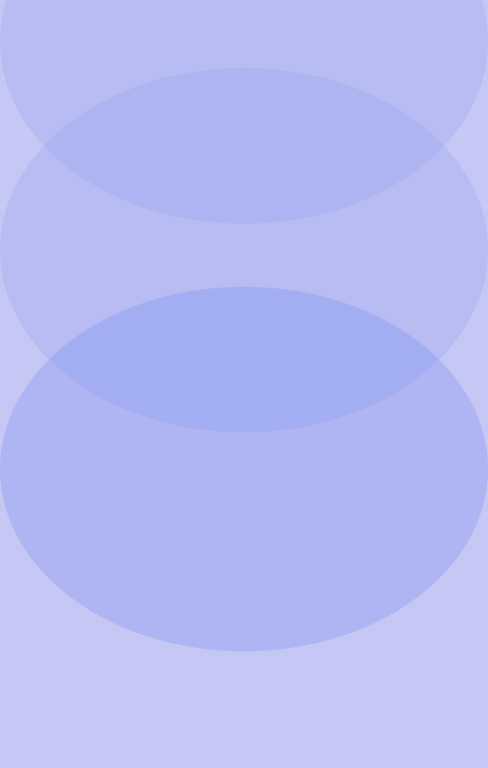
This background is drawn by a WebGL 1 fragment shader. Its source:

```glsl
precision highp float;
// Three translucent periwinkle ellipses stacked and overlapping on pale lavender.

uniform vec2 u_resolution;

// Smooth coverage of a full-width ellipse whose centre is at the given height.
float ellipseCoverage(vec2 uv, float centerY) {
  vec2 radius = vec2(0.5, 0.2373);
  vec2 q = (uv - vec2(0.5, centerY)) / radius;
  float k = length(q);
  // Scale the implicit value by its gradient to get a distance in pixels.
  float slope = length(q / (radius * u_resolution)) / max(k, 0.001);
  float distancePx = (k - 1.0) / max(slope, 0.00001);
  return clamp(0.5 - distancePx, 0.0, 1.0);
}

void main() {
  vec2 uv = gl_FragCoord.xy / u_resolution;
  vec3 color = vec3(0.772, 0.784, 0.955);

  // Two lighter ellipses, at the top and in the middle
  vec3 paleTint = vec3(0.592, 0.638, 0.93);
  color = mix(color, paleTint, 0.3 * ellipseCoverage(uv, 0.946));
  color = mix(color, paleTint, 0.3 * ellipseCoverage(uv, 0.6743));

  // Stronger ellipse in front
  vec3 deepTint = vec3(0.41, 0.475, 0.93);
  color = mix(color, deepTint, 0.24 * ellipseCoverage(uv, 0.3893));

  gl_FragColor = vec4(color, 1.0);
}
```
